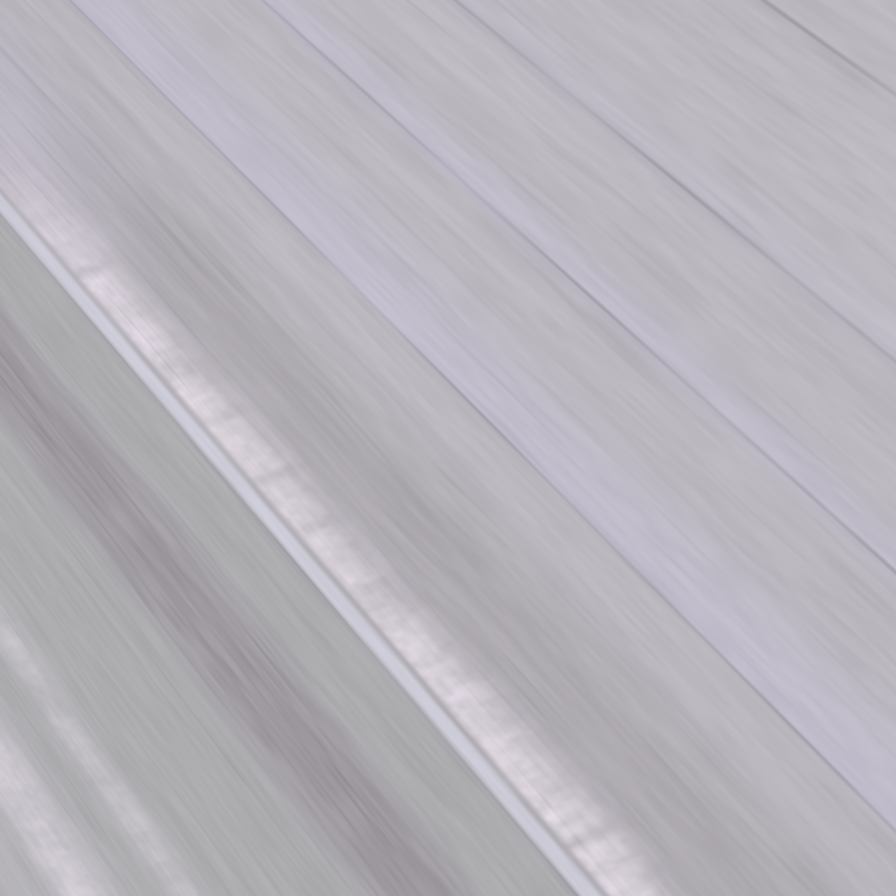
This texture is drawn by a Shadertoy shader. Its source:

```glsl
const vec2 VANISH = vec2(-1.82, 2.91);
const int SEAMS = 8;
// Seam slopes as seen from the vanishing point
const float SEAM_SLOPE[SEAMS] = float[](0.60, 0.715, 0.8205, 0.904, 1.0065, 1.181, 1.48, 1.80);
const float SEAM_WIDTH = 0.0022;
const float GRAIN = 0.030;
const float STREAKS = 0.026;
const vec3 PALE = vec3(0.732, 0.722, 0.748);
const vec3 SHADE = vec3(0.678, 0.664, 0.688);
const vec3 SAGE = vec3(0.678, 0.676, 0.688);
const vec3 LAVENDER = vec3(0.755, 0.735, 0.793);
const vec3 MAUVE = vec3(0.605, 0.575, 0.608);
const vec3 GLOSS = vec3(0.885, 0.855, 0.895);
const vec3 BEVEL = vec3(0.815, 0.815, 0.865);
const vec3 SEAM_COLOR = vec3(0.600, 0.575, 0.610);

float hash(vec2 p) {
    return fract(sin(dot(p, vec2(127.1, 311.7))) * 43758.5453);
}

float noise(vec2 p) {
    vec2 i = floor(p), f = fract(p);
    f = f * f * (3.0 - 2.0 * f);
    return mix(mix(hash(i), hash(i + vec2(1, 0)), f.x),
               mix(hash(i + vec2(0, 1)), hash(i + vec2(1, 1)), f.x), f.y);
}

// Soft strip between two slopes
float band(float s, float lo, float hi, float soft) {
    return smoothstep(lo - soft, lo + soft, s) * (1.0 - smoothstep(hi - soft, hi + soft, s));
}

void mainImage(out vec4 fragColor, in vec2 fragCoord) {
    vec2 uv = fragCoord / iResolution.xy;
    vec2 ray = uv - VANISH;
    float slope = -ray.y / ray.x;
    float along = length(ray);
    float wobble = slope + 0.008 * (noise(vec2(slope * 60.0, along * 9.0)) - 0.5);

    // Position across the plank and signed offset from the nearest seam
    float across = 0.0, offset = 1.0, plank = 0.0;
    for (int i = 0; i < SEAMS - 1; i++) {
        float lo = SEAM_SLOPE[i], hi = SEAM_SLOPE[i + 1];
        if (slope >= lo && slope < hi) {
            across = (slope - lo) / (hi - lo);
            plank = float(i);
        }
        if (abs(slope - hi) < abs(offset)) offset = slope - hi;
    }

    // Plank tone with a lavender sheen around the lower seam
    vec3 color = PALE + 0.008 * (hash(vec2(plank, 4.0)) - 0.5);
    float far = 1.0 - smoothstep(1.004, 1.010, slope);
    float wide = smoothstep(0.90, 0.95, slope);
    float sheen = smoothstep(mix(0.6, 0.25, wide), 0.97, across);
    sheen = max(sheen, 0.7 * (1.0 - smoothstep(0.0, 0.012, abs(offset))));
    color = mix(color, LAVENDER, sheen * far * smoothstep(0.68, 0.95, slope));

    // Shaded body of the glossy plank, paler toward the upper left
    float body = smoothstep(1.03, 1.085, wobble);
    color = mix(color, SHADE, body * mix(0.5, 1.0, smoothstep(0.0, 0.45, uv.x + 1.0 - uv.y)));
    float corner = band(slope, 1.06, 1.17, 0.03) * (1.0 - smoothstep(0.0, 0.22, uv.x));
    color = mix(color, LAVENDER, 0.6 * corner);

    // Near planks with a dark worn stripe
    color = mix(color, SAGE, smoothstep(1.178, 1.184, slope));
    float stripe = band(wobble, 1.245, 1.30, 0.022);
    color = mix(color, MAUVE, 0.8 * stripe);
    color = mix(color, PALE, 0.5 * smoothstep(1.46, 1.50, slope));

    // Light reflections cut by thin crosswise ticks
    float crosswise = along + slope * 0.5;
    float patches = noise(vec2(crosswise * 13.0, 3.0));
    float ticks = noise(vec2(crosswise * 75.0, slope * 25.0));
    float gap = 1.0 - smoothstep(0.0, 0.14, abs(patches - 0.5));
    float fine = noise(vec2(crosswise * 150.0, slope * 160.0));
    float broken = 0.66 + 0.3 * (ticks - 0.5) + 0.25 * (fine - 0.5) - 0.25 * gap;
    float start = smoothstep(2.68, 2.95, along);
    float glare = smoothstep(1.115, 1.153, wobble) * (1.0 - smoothstep(1.160, 1.168, slope));
    color = mix(color, GLOSS, glare * (broken + 0.1) * start);
    color = mix(color, GLOSS, 0.6 * band(wobble, 1.422, 1.447, 0.014) * broken);
    color = mix(color, GLOSS, 0.8 * band(wobble, 1.498, 1.545, 0.016) * broken);

    // Bevelled edge of the glossy plank
    color = mix(color, BEVEL, 0.85 * band(slope, 1.168, 1.179, 0.003));
    color = mix(color, SHADE, 0.45 * band(slope, 1.1645, 1.1675, 0.002));

    // Wood grain stretched along the planks, rougher in the worn stripe
    float streak = noise(vec2(slope * 95.0, along * 1.6));
    float drift = slope + 0.004 * noise(vec2(slope * 30.0, along * 6.0));
    float grain = noise(vec2(drift * 420.0, along * 24.0));
    float fiber = smoothstep(0.72, 0.95, noise(vec2(drift * 260.0, along * 5.0)));
    color += STREAKS * (streak - 0.5) + GRAIN * (1.0 + stripe) * (grain - 0.5);
    color -= 0.022 * fiber;

    // Seams with a soft lower shadow, partly worn away
    float line = 1.0 - smoothstep(0.0, SEAM_WIDTH, abs(offset));
    float shadow = step(0.0, offset) * (1.0 - smoothstep(0.0, 0.009, offset));
    float wear = 0.3 + 0.5 * noise(vec2(along * 6.0, plank * 0.01));
    wear *= mix(0.75, 1.0, uv.x) * (1.0 - 0.7 * smoothstep(1.3, 1.45, slope));
    color = mix(color, SEAM_COLOR, wear * max(line, 0.3 * shadow));

    fragColor = vec4(clamp(color, 0.0, 1.0), 1.0);
}
```
